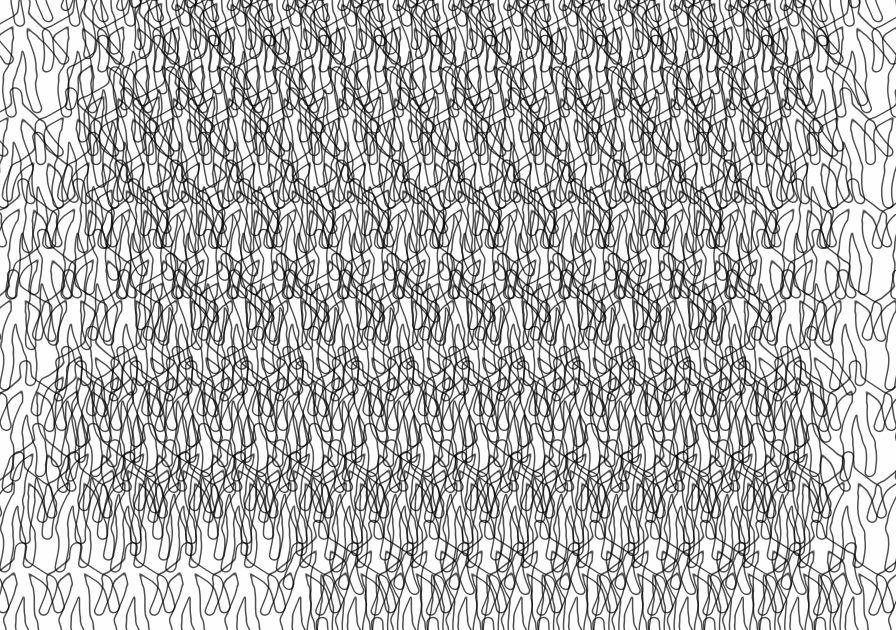
Give the GLSL for this pattern, as a WebGL 2 fragment shader.

```glsl
#version 300 es
precision highp float;

uniform vec2 u_resolution;
out vec4 fragColor;

const vec3 PAPER = vec3(0.995);
const vec3 INK = vec3(0.0);
const float COLUMN_PITCH = 0.0878;
const float LINE_WIDTH = 0.0016;

float hash(vec2 p) {
    p = fract(p * vec2(0.1731, 0.3197) + 0.137);
    p += dot(p, p.yx + 19.19);
    return fract((p.x + p.y) * p.x * 7.31);
}

float smoothMin(float a, float b, float k) {
    float h = max(k - abs(a - b), 0.0) / k;
    return min(a, b) - h * h * k * 0.25;
}

float capsule(vec2 p, vec2 a, vec2 b, float radius) {
    vec2 pa = p - a, ba = b - a;
    float t = clamp(dot(pa, ba) / dot(ba, ba), 0.0, 1.0);
    return length(pa - ba * t) - radius;
}

// Two rounded segments joined at a bend.
float limb(vec2 p, vec2 root, vec2 bend, vec2 tip, float radius) {
    return smoothMin(capsule(p, root, bend, radius),
                     capsule(p, bend, tip, radius), 0.08);
}

// Long-limbed silhouette hanging from the origin; pose is in 0..1.
float figure(vec2 p, vec2 pose) {
    p.x += 0.035 * sin(p.y * 6.0 + pose.x * 6.0) + (pose.y - 0.4) * 0.12 * p.y;
    float head = capsule(p, vec2(0.0), vec2(0.0, -0.2), 0.1);
    float torso = capsule(p, vec2(0.0, -0.36), vec2(0.02, -0.75), 0.13);
    float leftArm = limb(p, vec2(-0.08, -0.3), vec2(-0.42 - 0.08 * pose.x, -0.56),
                         vec2(-0.52 - 0.12 * pose.y, -1.05 - 0.15 * pose.x), 0.085);
    float rightArm = limb(p, vec2(0.08, -0.3), vec2(0.44 + 0.1 * pose.y, -0.6),
                          vec2(0.6 + 0.18 * pose.x, -1.0 - 0.15 * pose.y), 0.09);
    float leftLeg = limb(p, vec2(-0.06, -0.74), vec2(-0.19, -1.3),
                         vec2(-0.16 - 0.08 * pose.y, -1.98), 0.09);
    float rightLeg = limb(p, vec2(0.08, -0.74), vec2(0.2, -1.35),
                          vec2(0.22 + 0.1 * pose.x, -1.9), 0.09);
    float body = smoothMin(head, torso, 0.08);
    body = smoothMin(body, min(leftArm, rightArm), 0.06);
    return smoothMin(body, min(leftLeg, rightLeg), 0.04);
}

// Share of the filter footprint covered by a line centred on zero.
float lineCoverage(float d, float width, float footprint) {
    float upper = min(d + 0.5 * footprint, 0.5 * width);
    float lower = max(d - 0.5 * footprint, -0.5 * width);
    return max(upper - lower, 0.0) / footprint;
}

// Light left after drawing one sheet of overlapping outlines.
float sheet(vec2 p, float aspect, float top, float rowPitch, float margin,
            float lastRow, float seed, float footprint) {
    float light = 1.0;
    float firstRow = floor((top - p.y) / rowPitch);
    for (int j = -1; j <= 1; j++) {
        float row = firstRow + float(j);
        if (row > lastRow) continue;
        vec2 key = vec2(row + 5.0, seed);
        vec2 pose = vec2(hash(key), hash(key + 31.7));
        float phase = fract(seed * 0.37 - 0.12 + 0.25 * hash(key + 57.3));
        float column = round(p.x / COLUMN_PITCH - phase);
        float rightMargin = margin * (0.7 + 0.7 * pose.x);
        // The lowest row of an inset sheet starts further in.
        float leftMargin = rightMargin + 0.4 * step(4.5, row);
        for (int i = -1; i <= 1; i++) {
            vec2 anchor = vec2((column + float(i) + phase) * COLUMN_PITCH,
                               top - row * rowPitch);
            if (margin > 0.0 && (anchor.x < leftMargin ||
                anchor.x > aspect - rightMargin)) continue;
            float d = figure((p - anchor) / COLUMN_PITCH, pose) * COLUMN_PITCH;
            light *= 1.0 - lineCoverage(d, LINE_WIDTH, footprint);
        }
    }
    return light;
}

void main() {
    vec2 p = gl_FragCoord.xy / u_resolution.y;
    float aspect = u_resolution.x / u_resolution.y;
    float footprint = max(1.45 / u_resolution.y, LINE_WIDTH * 0.5);

    // Full sheet, then two inset sheets that thicken the middle and top.
    float light = sheet(p, aspect, 0.996, 0.1444, 0.0, 20.0, 1.0, footprint);
    light *= sheet(p, aspect, 0.935, 0.154, 0.075, 20.0, 2.0, footprint);
    light *= sheet(p, aspect, 0.885, 0.148, 0.14, 4.0, 3.0, footprint);

    fragColor = vec4(mix(INK, PAPER, light), 1.0);
}
```
